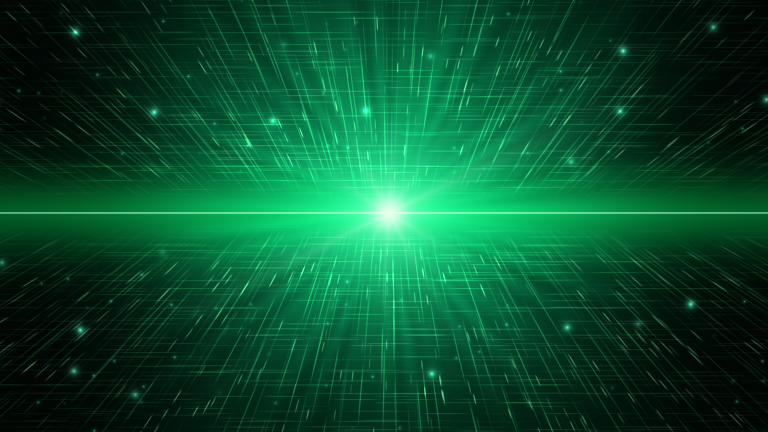
Write a Shadertoy shader that draws this background.

```glsl
// Emerald light burst on a horizon, between two planes of streaking grid lines and sparks.
#define CENTER vec2(0.012, 0.007)
#define SPREAD 0.36
#define GLOW_GAIN 0.80
#define BAND_HEIGHT 0.085
#define STREAK_GAIN 0.42
#define DASH_GAIN 0.62
#define SCAN_GAIN 0.24
#define EMERALD vec3(0.045, 1.0, 0.61)
#define BAND_GREEN vec3(0.01, 1.0, 0.40)
#define PALE_GREEN vec3(0.34, 1.0, 0.58)
#define ICE vec3(0.35, 1.0, 0.80)

float hash(vec2 p) {
    vec3 q = fract(vec3(p.xyx) * 0.1031);
    q += dot(q, q.yzx + 33.33);
    return fract((q.x + q.y) * q.z);
}

// Soft thin stroke, about one pixel wide at least.
float stroke(float dist, float width) {
    float px = 1.0 / iResolution.y;
    return 1.0 - smoothstep(0.0, width + 0.6 * px, abs(dist));
}

// Broken lines that recede towards a point behind the horizon.
float streaks(vec2 p, float columns, float segments, float keep, float seed) {
    float depth = abs(p.y);
    float scale = depth + SPREAD;
    float u = p.x / scale;
    float column = floor(u * columns);
    float side = p.y > 0.0 ? seed : seed + 31.0;
    float rnd = hash(vec2(column + 80.0, side));
    float offset = (fract(u * columns) - mix(0.2, 0.8, rnd)) / columns;
    float dist = offset * scale / sqrt(1.0 + u * u);
    float run = depth * segments + rnd * 17.0;
    float on = hash(vec2(column + 140.0, floor(run) + side * 3.0));
    float f = fract(run);
    float ends = smoothstep(0.0, 0.3, f) * smoothstep(1.0, 0.6, f);
    float level = smoothstep(keep, 1.0, on);
    return stroke(dist, 0.0015) * ends * (0.2 * step(keep, on) + 0.8 * level);
}

// Fine horizontal lines with random gaps.
float scanLines(vec2 p, float rows, float seed) {
    float row = floor(p.y * rows);
    float rnd = hash(vec2(row + 200.0, seed));
    float dist = (fract(p.y * rows) - mix(0.25, 0.75, rnd)) / rows;
    float run = p.x * mix(3.0, 8.0, rnd) + rnd * 40.0;
    float on = hash(vec2(floor(run) + 90.0, row + seed * 7.0 + 300.0));
    float f = fract(run);
    float ends = smoothstep(0.0, 0.3, f) * smoothstep(1.0, 0.6, f);
    return stroke(dist, 0.0012) * ends * smoothstep(0.3, 1.0, on);
}

// Scattered points of light with a small halo.
float stars(vec2 p, float cell, float keep, float radius, float seed) {
    vec2 id = floor(p / cell) + 50.0;
    vec2 pos = 0.25 + 0.5 * vec2(hash(id + seed), hash(id + seed + 17.3));
    vec2 d = (fract(p / cell) - pos) * cell;
    float on = smoothstep(keep, 1.0, hash(id + seed + 41.7));
    return exp(-length(d) / radius) * on;
}

// Two-sided beams through the centre; the first one is the longest.
float beams(vec2 p) {
    float sum = 0.0;
    for (int i = 0; i < 6; i++) {
        float k = float(i);
        float angle = 0.46 + k * 0.53;
        vec2 dir = vec2(cos(angle), sin(angle));
        float along = abs(dot(p, dir));
        float across = abs(dot(p, vec2(-dir.y, dir.x)));
        float reach = i == 0 ? 0.15 : 0.05 + 0.03 * hash(vec2(k, 4.0));
        sum += exp(-across / (0.005 + 0.07 * along)) * exp(-along / reach);
    }
    return sum;
}

void mainImage(out vec4 fragColor, in vec2 fragCoord) {
    vec2 p = (fragCoord - 0.5 * iResolution.xy) / iResolution.y - CENTER;
    float depth = abs(p.y);
    float r = length(p);
    float angle = atan(p.y, p.x);

    // Wide burst, shaded by soft angular rays and a little darker below.
    float burst = GLOW_GAIN * exp(-3.2 * pow(length(p * vec2(1.1, 1.0)), 1.5));
    float rays = sin(angle * 13.0 + 0.7) * sin(angle * 22.0 + 2.0) + 0.4 * sin(angle * 47.0);
    burst *= 1.0 + 0.13 * rays * smoothstep(0.08, 0.35, r);
    burst *= p.y < 0.0 ? 1.0 - 0.4 * smoothstep(0.0, 0.5, depth) : 1.0;
    burst *= 1.0 - 0.9 * smoothstep(0.42, 0.9, abs(p.x));

    // Band of light along the horizon.
    float band = exp(-pow(depth / BAND_HEIGHT, 1.6));
    band *= 0.33 + 0.22 * exp(-pow(p.x / 0.55, 2.0));
    vec3 color = vec3(0.002, 0.02, 0.01) + EMERALD * burst + BAND_GREEN * band * (1.0 - 0.75 * burst);

    // Grid, brightest around the burst and fading into the corners.
    float lit = (0.16 + 0.84 * exp(-pow(r / 0.6, 2.0))) * (1.0 - 0.4 * burst);
    float opening = smoothstep(0.02, 0.16, depth);
    float lines = streaks(p, 19.0, 4.0, 0.3, 1.0) + streaks(p, 31.0, 6.0, 0.4, 5.0);
    float dashes = streaks(p, 14.0, 24.0, 0.8, 9.0) + streaks(p, 23.0, 32.0, 0.83, 14.0);
    float scans = scanLines(p, 76.0, 2.0) + scanLines(p, 47.0, 6.0) + scanLines(p, 61.0, 11.0);
    color += PALE_GREEN * lines * lit * opening * STREAK_GAIN;
    color += vec3(0.65, 1.0, 0.72) * dashes * (0.25 + 0.75 * lit) * opening * DASH_GAIN;
    color += PALE_GREEN * scans * lit * smoothstep(0.01, 0.1, depth) * SCAN_GAIN;

    // Sparks in two sizes.
    float sparks = stars(p, 0.16, 0.64, 0.006, 3.0) * 1.1 + stars(p, 0.06, 0.78, 0.0022, 8.0) * 0.6;
    color += ICE * sparks * smoothstep(0.06, 0.16, depth);

    // Horizon line and white flare.
    float horizon = stroke(p.y, 0.0024) * (0.6 + 0.4 * exp(-abs(p.x) * 2.0));
    color = mix(color, vec3(0.66, 0.98, 0.80), horizon);
    float flare = 0.75 * exp(-pow(r / 0.034, 2.0)) + 0.42 * exp(-r / 0.06) + 0.3 * beams(p);
    color = mix(color, vec3(0.94, 1.0, 0.95), 1.0 - exp(-1.5 * flare));
    fragColor = vec4(clamp(color, 0.0, 1.0), 1.0);
}
```
